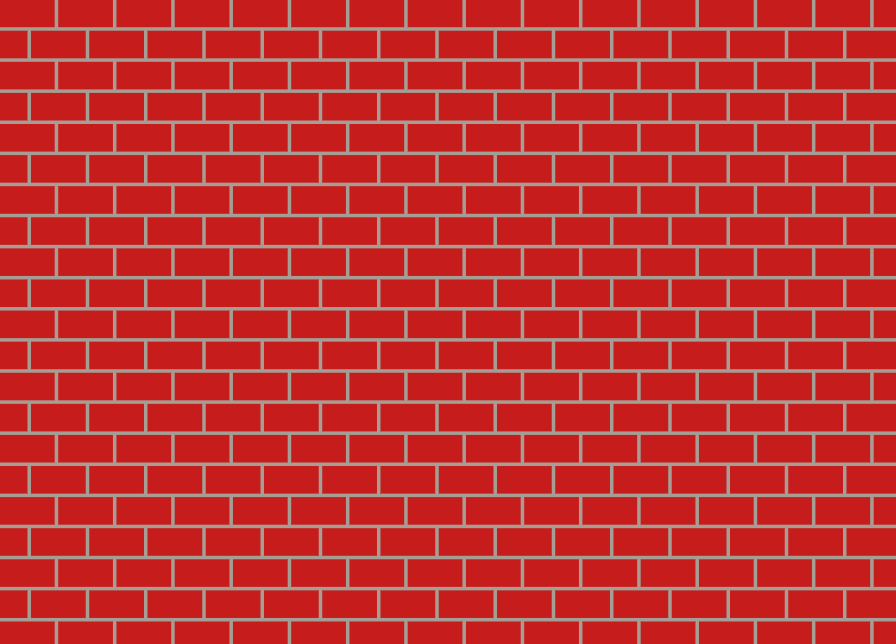
Write a WebGL 2 fragment shader that draws this texture.

```glsl
#version 300 es
precision highp float;
// A flat red brick wall in running bond with thin grey mortar joints.
// Each course is a repeated cell, alternate courses are shifted sideways,
// and joints are drawn from the distance to the nearest cell border.

uniform vec2 u_resolution;
out vec4 fragColor;

// Lengths are fractions of the canvas height.
const vec2 BRICK_PITCH = vec2(0.09045, 0.04828);
const vec2 JOINT_ORIGIN = vec2(0.0454, 0.0377);
const float JOINT_WIDTH = 0.00543;
const float COURSE_SHIFT = 0.467;

const vec3 BRICK_RED = vec3(0.78, 0.11, 0.11);
const vec3 MORTAR_GREY = vec3(0.65, 0.62, 0.58);

// Distance from a cell coordinate to the nearest whole number, in length units.
float jointDistance(float cell, float pitch) {
    return abs(fract(cell + 0.5) - 0.5) * pitch;
}

// Share of a pixel covered by a line of the given width.
float lineCoverage(float dist, float width, float pixel) {
    float halfWidth = 0.5 * width;
    float halfPixel = 0.5 * pixel;
    float inner = max(dist - halfPixel, -halfWidth);
    float outer = min(dist + halfPixel, halfWidth);
    return clamp((outer - inner) / pixel, 0.0, 1.0);
}

// Mortar coverage of a running bond wall at a point.
float mortarMask(vec2 point, vec2 pitch, float width, float shift, float pixel) {
    vec2 cell = point / pitch;
    float course = floor(cell.y);
    cell.x -= shift * mod(course, 2.0);
    float bed = lineCoverage(jointDistance(cell.y, pitch.y), width, pixel);
    float head = lineCoverage(jointDistance(cell.x, pitch.x), width, pixel);
    return max(bed, head);
}

void main() {
    float pixel = 1.0 / u_resolution.y;
    vec2 point = gl_FragCoord.xy * pixel - JOINT_ORIGIN;
    float mortar = mortarMask(point, BRICK_PITCH, JOINT_WIDTH, COURSE_SHIFT, pixel);
    fragColor = vec4(mix(BRICK_RED, MORTAR_GREY, mortar), 1.0);
}
```
